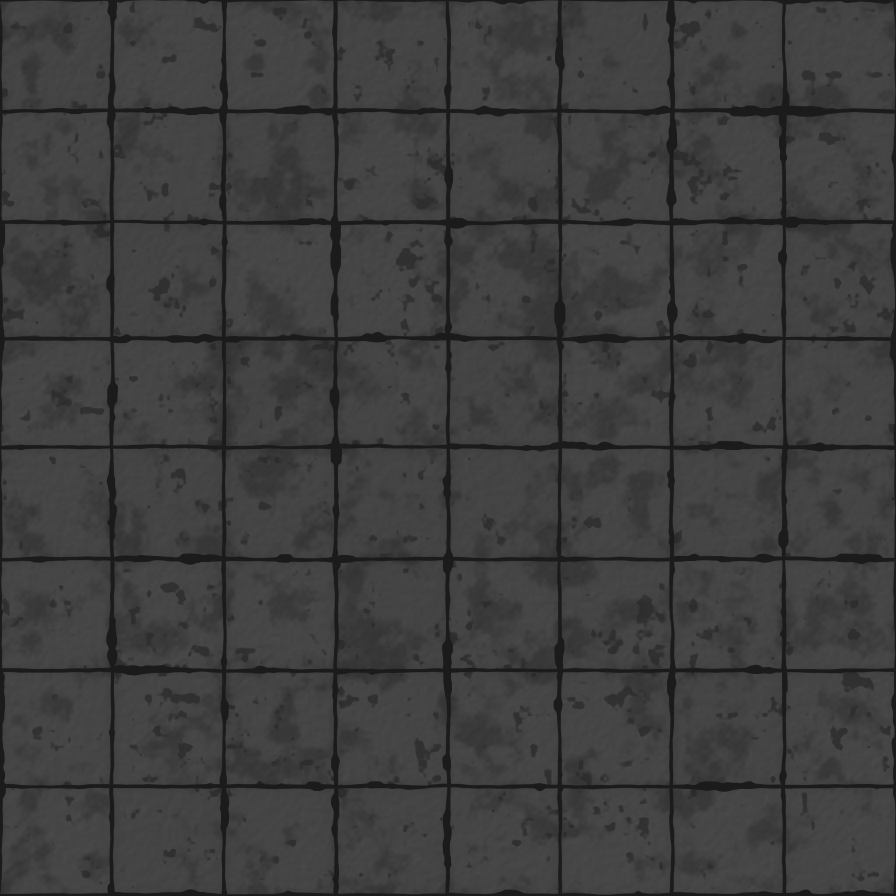
Reproduce this texture procedurally as a Shadertoy shader.

```glsl
// Dark worn stone paving: an 8 by 8 grid of square slabs with ragged black joints.

const float TILES = 8.0;
const vec3 STONE = vec3(0.272, 0.271, 0.272);
const vec3 STAIN = vec3(0.222, 0.220, 0.222);
const vec3 PIT = vec3(0.165, 0.164, 0.165);
const vec3 JOINT = vec3(0.105, 0.104, 0.105);
const float JOINT_HALF_WIDTH = 0.0022;
const float CHIP_DEPTH = 0.0032;
const float WOBBLE = 0.0034;
const float EDGE_SHADE = 0.025;
const float GRAIN = 0.060;
const float TONE_VARIATION = 0.010;
const vec4 ROW_SHIFT = vec4(0.0010, -0.0028, 0.0018, 0.0010);
const vec2 HEAVY_WEAR = vec2(0.462, 0.245);   // centres inside a half-size cell
const vec2 LIGHT_WEAR = vec2(0.190, 0.225);

// Integer hash of a lattice point, 0 to 1
float hash(vec2 cell) {
    uvec2 q = uvec2(cell) * uvec2(1597u, 3571u);
    uint n = (q.x ^ (q.y << 8)) + q.y * 7919u + 977u;
    n = (n ^ (n >> 15)) * 73244475u;
    n = (n ^ (n >> 13)) * 19349663u;
    return float((n ^ (n >> 16)) & 65535u) / 65535.0;
}

// Value noise that wraps after one canvas
float noise(vec2 p, float freq) {
    p *= freq;
    vec2 i = floor(p), f = fract(p);
    f = f * f * (3.0 - 2.0 * f);
    vec2 a = mod(i, freq), b = mod(i + 1.0, freq);
    return mix(mix(hash(a), hash(vec2(b.x, a.y)), f.x),
               mix(hash(vec2(a.x, b.y)), hash(b), f.x), f.y);
}

float fbm(vec2 p, float freq, int octaves) {
    float sum = 0.0, amp = 0.5, total = 0.0;
    for (int i = 0; i < octaves; i++) {
        sum += amp * noise(p, freq);
        total += amp;
        amp *= 0.6;
        freq *= 2.0;
    }
    return sum / total;
}

// Soft elliptical patch, repeating every half canvas
float patchAt(vec2 p, vec2 centre, vec2 radius) {
    vec2 d = (fract((p - centre) * 2.0 + 0.5) - 0.5) * 0.5 / radius;
    return exp(-dot(d, d));
}

// Worn areas step sideways by a quarter canvas in the lower half
float wearAmount(vec2 p) {
    p.x += p.y < 0.5 ? 0.25 : 0.0;
    return patchAt(p, HEAVY_WEAR, vec2(0.035, 0.105))
         + 0.65 * patchAt(p, LIGHT_WEAR, vec2(0.030, 0.085));
}

// Distance to the nearest vertical (x) and horizontal (y) joint
vec2 jointDistance(vec2 p) {
    vec2 bend = vec2(fbm(p, 24.0, 3), fbm(p + 0.37, 24.0, 3)) - 0.5;
    vec2 line = round(p * TILES);
    float shift = ROW_SHIFT[int(mod(line.y, 4.0))];
    return abs(p + bend * WOBBLE - line / TILES - vec2(0.0, shift));
}

// Coverage of the joints, with varying width and chipped edges
float jointMask(vec2 p, vec2 dist, float pixel) {
    vec2 rough = vec2(fbm(p + 0.13, 32.0, 3), fbm(p + 0.71, 32.0, 3));
    vec2 chips = smoothstep(0.55, 0.80, rough);
    vec2 halfWidth = JOINT_HALF_WIDTH * (0.5 + rough) + CHIP_DEPTH * chips;
    float soft = max(0.7 * pixel, 0.0007);
    vec2 mask = 1.0 - smoothstep(halfWidth - soft, halfWidth + soft, dist);
    return max(mask.x, mask.y);
}

void mainImage(out vec4 fragColor, in vec2 fragCoord) {
    vec2 p = fragCoord / iResolution.xy;
    float pixel = 1.0 / min(iResolution.x, iResolution.y);
    vec2 dist = jointDistance(p);
    float wear = wearAmount(p);

    // Mottled stone with a slight tone change per slab
    float mottle = smoothstep(0.48, 0.74, fbm(p, 28.0, 4) + 0.05 * wear);
    vec3 color = mix(STONE, STAIN, mottle);
    color += TONE_VARIATION * (hash(floor(p * TILES) + 40.0) - 0.5);

    // Fine grain lit from one diagonal
    vec2 lightStep = vec2(-0.0012, 0.0012);
    color += GRAIN * 0.5 * (fbm(p + lightStep, 128.0, 2) - fbm(p - lightStep, 128.0, 2));

    // Pits, dense in the worn areas
    float threshold = 0.70 - 0.15 * wear;
    float pits = smoothstep(threshold, threshold + 0.10, fbm(p + 0.53, 56.0, 3));
    color = mix(color, PIT, pits * 0.75);

    // Shaded slab edges and dark joints
    color -= EDGE_SHADE * exp(-min(dist.x, dist.y) / 0.005);
    color = mix(color, JOINT, jointMask(p, dist, pixel));
    fragColor = vec4(color, 1.0);
}
```
